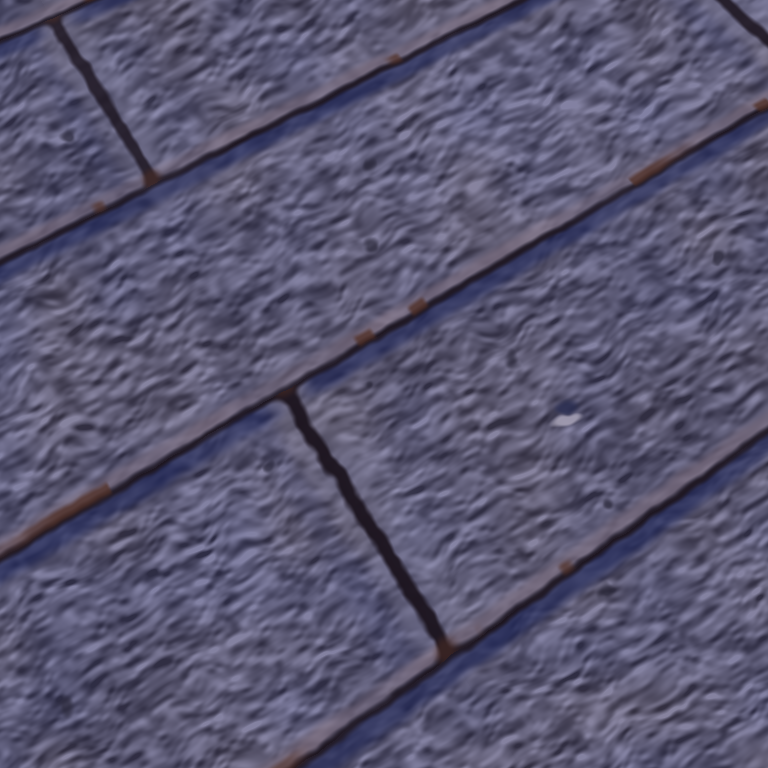
A WebGL 1 fragment shader for this texture:

```glsl
precision highp float;
// Weathered stone blocks in running bond, seen in slanted perspective.
// Two vanishing points on a horizon give course and joint coordinates;
// streaky relief noise forms the stone, and signed distances shade the seams.
uniform vec2 u_resolution;

#define HORIZON 2.92        // height of both vanishing points
#define COURSE_VP 4.5       // where the courses converge
#define JOINT_VP -1.147     // where the joints converge
#define COURSE_STEP 0.29    // course height on the wall plane
#define BLOCK_LENGTH 0.926  // block length on the wall plane
#define SEAM_WIDTH 0.0036   // half width of long seams
#define JOINT_WIDTH 0.0075  // half width of short joints
#define GRAIN_SCALE vec2(42.0, 92.0)
#define GRAIN_CONTRAST 0.95
#define CHIP_POS vec2(0.738, 0.453)

const vec3 STONE_DARK = vec3(0.19, 0.18, 0.26);
const vec3 STONE_LIGHT = vec3(0.52, 0.51, 0.63);
const vec3 EDGE_LIGHT = vec3(0.48, 0.43, 0.50);
const vec3 EDGE_BLUE = vec3(0.18, 0.20, 0.37);
const vec3 GAP = vec3(0.11, 0.08, 0.12);
const vec3 RUST = vec3(0.31, 0.18, 0.14);

float hash(vec2 p) {
  p = fract(p * vec2(0.1031, 0.1137));
  p += dot(p, p.yx + 33.33);
  return fract((p.x + p.y) * p.x * 7.13 + p.y * 19.7);
}

float noise(vec2 p) {
  vec2 i = floor(p), f = fract(p);
  f = f * f * (3.0 - 2.0 * f);
  vec2 e = vec2(1.0, 0.0);
  return mix(mix(hash(i), hash(i + e.xy), f.x),
             mix(hash(i + e.yx), hash(i + e.xx), f.x), f.y);
}

// Streaks running up to the right, bent by a slower noise.
float grain(vec2 p) {
  p += 0.014 * vec2(noise(p * 23.0), noise(p * 23.0 + 40.0));
  vec2 q = vec2(dot(p, vec2(0.86, 0.51)), dot(p, vec2(-0.51, 0.86)));
  q = q * GRAIN_SCALE + 60.0;
  return 0.65 * noise(q) + 0.35 * noise(q * 1.9 + 17.0);
}

float smoothMin(float a, float b, float k) {
  float h = max(k - abs(a - b), 0.0) / k;
  return min(a, b) - 0.25 * h * h * k;
}

// Sparse dark pits, at most one per cell.
float pits(vec2 p) {
  vec2 cell = floor(p * 7.0), f = fract(p * 7.0);
  vec2 centre = 0.25 + 0.5 * vec2(hash(cell + 3.0), hash(cell + 11.0));
  float size = mix(0.06, 0.12, hash(cell + 23.0));
  float d = length(f - centre) + 0.08 * (noise(p * 90.0) - 0.5);
  return step(0.72, hash(cell + 31.0)) * (1.0 - smoothstep(0.2 * size, size, d));
}

void main() {
  vec2 p = gl_FragCoord.xy / u_resolution;

  // Wall plane: course counts downward, along runs to the right.
  float depth = HORIZON - p.y;
  float across = (COURSE_VP - p.x) / depth;
  float along = (p.x - JOINT_VP) / depth;
  float wobble = noise(p * 34.0) + 0.5 * noise(p * 85.0) - 0.75;
  float course = (2.28 - across) / COURSE_STEP + 0.009 * wobble;
  float row = floor(course);

  // Signed distances: seam is positive below, joint is positive to the right.
  float seam = (course - floor(course + 0.5)) * COURSE_STEP;
  seam *= 2.4 / sqrt(1.0 + across * across);
  float column = (along - 0.625) / BLOCK_LENGTH - 0.5 * mod(row, 2.0) + 0.5;
  float joint = (fract(column) - 0.5) * BLOCK_LENGTH;
  joint = joint * 2.4 / sqrt(1.0 + along * along) + 0.007 * wobble;
  float jointGap = abs(joint);

  // Stone relief, smoother beside the gaps.
  float g = grain(p);
  float relief = g - grain(p + vec2(-0.002, 0.007));
  float nearEdge = 1.0 - smoothstep(0.012, 0.05, min(abs(seam), jointGap));
  float tone = (0.9 * (g - 0.5) + 0.65 * relief) * GRAIN_CONTRAST;
  tone *= 1.0 - 0.55 * nearEdge;
  tone += 0.53 + 0.16 * (noise(p * 6.0 + 5.0) - 0.5);
  tone += 0.07 * (hash(vec2(floor(column), row) + 9.0) - 0.5);
  vec3 color = mix(STONE_DARK, STONE_LIGHT, clamp(tone, 0.0, 1.0));
  color += vec3(-0.025, -0.012, 0.02) * (noise(p * 13.0 + 20.0) - 0.4);
  color = mix(color, STONE_DARK * 0.85, 0.7 * pits(p));

  // Worn sides of the short joints: broad and pale right, thin rim left.
  float rightSide = smoothstep(0.0, 0.02, joint) * (1.0 - smoothstep(0.03, 0.09, joint));
  float leftRim = smoothstep(0.006, 0.014, -joint) * (1.0 - smoothstep(0.018, 0.035, -joint));
  color += 0.055 * rightSide + 0.05 * leftRim;
  float leftShade = smoothstep(0.025, 0.045, -joint) * (1.0 - smoothstep(0.05, 0.085, -joint));
  color = mix(color, EDGE_BLUE, 0.18 * leftShade);

  // Pale edge above each long seam and blue shadow below it.
  float patchy = noise(vec2(along * 26.0, row * 7.0 + 3.0));
  float pale = smoothstep(0.002, 0.008, -seam) * (1.0 - smoothstep(0.014, 0.028, -seam));
  color = mix(color, EDGE_LIGHT + 0.12 * (g - 0.5), pale * (0.5 + 0.4 * patchy));
  float blue = smoothstep(-0.002, 0.004, seam) * (1.0 - smoothstep(0.017, 0.034, seam));
  blue *= smoothstep(0.0, 0.05, jointGap);
  color = mix(color, EDGE_BLUE + 0.14 * (g - 0.5), blue * (0.7 + 0.25 * patchy));

  // Dark gaps with rounded meeting corners.
  float gap = smoothMin(abs(seam) - SEAM_WIDTH, jointGap - JOINT_WIDTH, 0.014);
  float gapMask = 1.0 - smoothstep(-0.003, 0.005, gap);
  color = mix(color, GAP, gapMask * (0.8 + 0.2 * patchy));

  // Rust in spots above the seams and at the foot of each joint.
  float spot = smoothstep(0.8, 0.92, noise(vec2(along * 48.0, floor(course + 0.5) * 5.0 + 8.0)));
  spot *= 1.0 - smoothstep(0.003, 0.011, abs(seam + 0.007));
  float foot = 1.0 - smoothstep(0.006, 0.022, length(vec2(joint, seam + 0.008)));
  color = mix(color, RUST, max(0.75 * spot, 0.5 * foot));

  // One bright chip with a shaded hollow above it.
  vec2 c = p - CHIP_POS;
  c = vec2(c.x + 0.3 * c.y, c.y - 0.2 * c.x) + 0.006 * wobble;
  float hollow = 1.0 - smoothstep(0.4, 1.1, length((c - vec2(0.004, 0.016)) / vec2(0.02, 0.011)));
  float chip = 1.0 - smoothstep(0.5, 1.1, length(c / vec2(0.023, 0.008)));
  color = mix(color, EDGE_BLUE * 0.85, 0.75 * hollow);
  color = mix(color, vec3(0.66, 0.64, 0.72), 0.85 * chip);

  gl_FragColor = vec4(clamp(color, 0.0, 1.0), 1.0);
}
```
